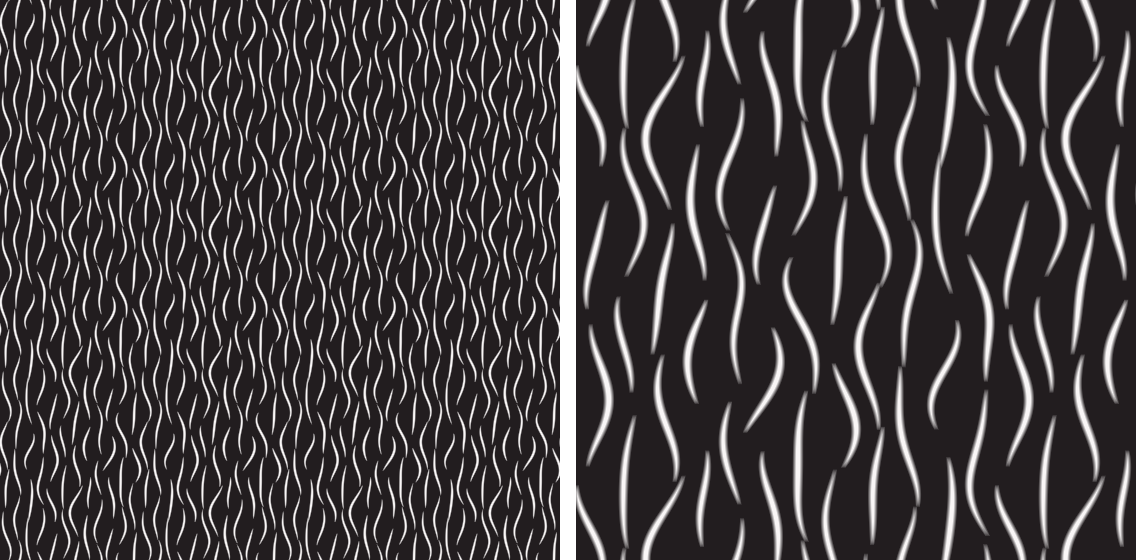
Left: the whole. Right: its middle third, enlarged.
Reproduce this pattern procedurally as a WebGL 2 fragment shader.

```glsl
#version 300 es
precision highp float;
// Draws a seamless field of fine, tapered, swaying white strokes on near-black.

uniform vec2 u_resolution;
out vec4 outColor;

// Colours
const vec3 GROUND = vec3(0.133, 0.114, 0.122);
const vec3 STROKE = vec3(0.975, 0.965, 0.965);

// Layout: whole numbers, so that every edge wraps
const float TILES = 4.0;              // repeats across the canvas
const vec2 GRID = vec2(12.0, 3.0);    // columns and rows of strokes per tile
const float STAGGER = 5.0 / 12.0;     // vertical shift between columns, in rows

// Stroke shape, in units of one tile
const vec2 HALF_LENGTH = vec2(0.115, 0.185);  // shortest, longest
const float HALF_WIDTH = 0.0082;
const float TAPER = 0.65;
const float SOFTNESS = 0.0095;
const vec2 JITTER = vec2(0.018, 0.055);
const float LEAN = 0.026;
const float ARC = 0.032;
const float CURL = 0.014;

// Shared sway
const float SWAY_BROAD = 0.022;
const float SWAY_FINE = 0.012;

const float TAU = 6.2831853;

// Four random values for one cell
vec4 hash4(vec2 cell) {
    vec4 q = fract((cell.xyxy + 7.0) * vec4(0.1031, 0.1030, 0.0973, 0.1099));
    q += dot(q, q.wzxy + 33.33);
    return fract((q.xxyz + q.yzzw) * q.zywx);
}

// Sideways drift shared by neighbouring strokes, periodic in x and y
float sway(float x, float y) {
    return SWAY_BROAD * sin(TAU * (2.0 * y + 2.0 * x))
         + SWAY_FINE * sin(TAU * (3.0 * y - 3.0 * x) + 1.7);
}

// Sideways drift of one stroke; t runs from -1 to 1 along it
float bend(float t, vec3 shape) {
    return shape.x * t + shape.y * (t * t - 0.33) + shape.z * sin(3.0 * t);
}

// Box-filtered coverage of a band, correct even when thinner than a pixel
float bandCoverage(float offset, float halfWidth, float blur) {
    vec2 edges = (offset + vec2(halfWidth, -halfWidth)) / blur + 0.5;
    edges = clamp(edges, 0.0, 1.0);
    return edges.x - edges.y;
}

// Coverage at p by the stroke that belongs to one cell
float strokeCoverage(vec2 p, vec2 cell, float shift, float blur) {
    vec2 wrapped = mod(cell, GRID);
    vec4 place = hash4(wrapped);
    vec4 form = hash4(wrapped + 31.0);

    vec2 center = (cell + vec2(0.5, 0.5 + shift)) / GRID;
    center += JITTER * (place.xy - 0.5);
    float halfLength = mix(HALF_LENGTH.x, HALF_LENGTH.y, place.z);
    float t = (p.y - center.y) / halfLength;
    if (abs(t) >= 1.0) return 0.0;

    // Centre line and its slope
    vec3 shape = vec3(LEAN, ARC, CURL) * (form.xyz - 0.5);
    float x = center.x + sway(center.x, p.y) + bend(t, shape);
    float h = 0.02;
    float slope = (sway(center.x, p.y + h * halfLength) - sway(center.x, p.y)
                 + bend(t + h, shape) - bend(t, shape)) / (h * halfLength);

    float offset = (p.x - x) * inversesqrt(1.0 + slope * slope);
    float halfWidth = HALF_WIDTH * mix(0.88, 1.1, form.w) * pow(1.0 - t * t, TAPER);
    return bandCoverage(offset, halfWidth, blur);
}

void main() {
    vec2 p = TILES * gl_FragCoord.xy / u_resolution;
    float blur = max(SOFTNESS, TILES / u_resolution.x);
    float ink = 0.0;

    // Nearby columns, each staggered, and their nearby rows
    for (int i = -2; i <= 2; i++) {
        float column = floor(p.x * GRID.x) + float(i);
        float shift = fract(mod(column, GRID.x) * STAGGER);
        float row = floor(p.y * GRID.y - shift);
        for (int j = -1; j <= 1; j++) {
            vec2 cell = vec2(column, row + float(j));
            ink = max(ink, strokeCoverage(p, cell, shift, blur));
        }
    }

    outColor = vec4(mix(GROUND, STROKE, ink), 1.0);
}
```
